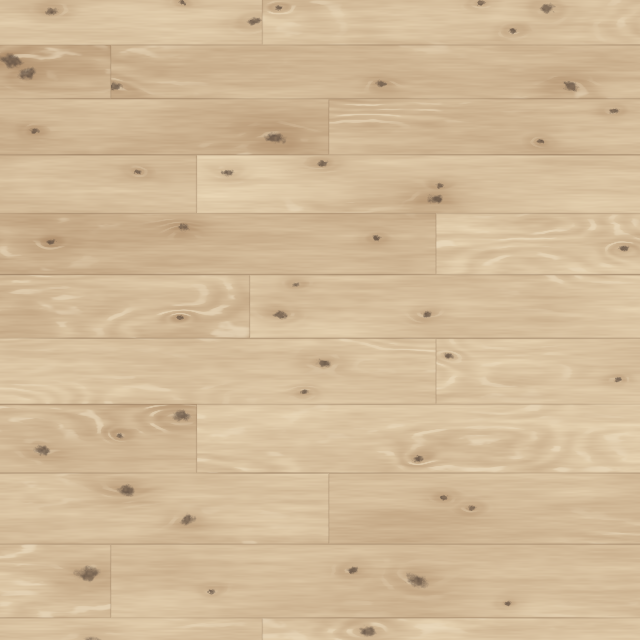
A Shadertoy shader for this texture:

```glsl
// Pale oak plank floor: eleven staggered rows with flowing grain, limed flecks and knots.

const vec3 DARK_OAK  = vec3(0.750, 0.635, 0.500);
const vec3 LIGHT_OAK = vec3(0.895, 0.815, 0.685);
const vec3 LIMED     = vec3(0.925, 0.865, 0.760);
const vec3 KNOT      = vec3(0.370, 0.305, 0.255);
const vec3 SEAM      = vec3(0.560, 0.450, 0.340);

// Row edges, measured down from the top: FIRST + STEP * n + GROWTH * n * n
const float FIRST = 0.0703;
const float STEP = 0.0819;
const float GROWTH = 0.00195;

float hash(vec2 p) {
    return fract(sin(dot(p, vec2(127.1, 311.7))) * 43758.5453);
}

float noise(vec2 p) {
    vec2 i = floor(p), f = fract(p);
    f = f * f * (3.0 - 2.0 * f);
    return mix(mix(hash(i), hash(i + vec2(1, 0)), f.x),
               mix(hash(i + vec2(0, 1)), hash(i + vec2(1, 1)), f.x), f.y);
}

float fbm(vec2 p) {
    float sum = 0.0, amp = 0.5;
    for (int i = 0; i < 4; i++) {
        sum += amp * noise(p);
        p = p * 2.03 + 17.3;
        amp *= 0.5;
    }
    return sum / 0.9375;
}

float rowEdge(float n) {
    return FIRST + STEP * n + GROWTH * n * n;
}

float rowAt(float depth) {
    return (sqrt(STEP * STEP + 4.0 * GROWTH * (depth - FIRST)) - STEP) / (2.0 * GROWTH);
}

// Butt joint of a row: alternate rows follow two gentle arcs
float jointAt(float row) {
    float i = row + 1.0;
    float arc = pow(sin(i * 0.314159), 2.0);
    return mod(i, 2.0) < 0.5 ? 0.41 + 0.30 * arc : 0.15 + 0.24 * arc;
}

// Knots of one board: x = dark core, y = soft halo that bends the grain
vec2 knots(vec2 p, vec2 boardMin, vec2 boardMax, vec2 id) {
    vec2 result = vec2(0.0);
    for (int k = 0; k < 4; k++) {
        vec2 seed = id * 3.7 + float(k) * vec2(5.3, 9.1);
        vec2 place = vec2(hash(seed), mix(0.15, 0.85, hash(seed + 2.4)));
        float present = step(0.45, hash(seed + 6.8));
        float size = mix(0.004, 0.012, pow(hash(seed + 4.6), 2.0));
        vec2 q = (p - mix(boardMin, boardMax, place)) / size;
        q.y += 0.25 * q.x * (hash(seed + 8.2) - 0.5);
        float d = length(q * vec2(0.65, 1.0)) + 1.1 * (fbm(q * 1.3 + seed) - 0.5);
        float core = present * (1.0 - smoothstep(0.35, 1.15, d));
        float halo = present * exp(-0.13 * dot(q * vec2(0.5, 1.0), q * vec2(0.5, 1.0)));
        result = max(result, vec2(core, halo));
    }
    return result;
}

// Wood colour at p, g is p shifted to the board's own piece of grain
vec3 wood(vec2 p, vec2 g, vec2 id, vec2 knot) {
    float tone = 0.57 + 0.34 * (hash(id + 3.1) - 0.5) + 0.07 * (2.0 * id.y - 1.0);
    float cloud = fbm(g * vec2(3.5, 16.0)) - 0.5;
    float streak = fbm(g * vec2(7.0, 110.0) + 40.0) - 0.5;
    float fibre = noise(g * vec2(45.0, 380.0)) - 0.5;

    // Arched growth rings are contours of a stretched height field
    float height = noise(g * vec2(4.5, 17.0) + 7.0) + 0.16 * fbm(g * vec2(16.0, 50.0));
    float rings = sin(6.2832 * (5.5 * height + 1.6 * knot.y));
    float figured = smoothstep(0.42, 0.68, fbm(g * vec2(2.6, 9.0) + 70.0));
    figured = max(figured, 0.6 * knot.y);

    float light = tone + 0.75 * cloud + 0.50 * streak + 0.16 * fibre;
    light += figured * (0.13 * rings - 0.06) - 0.42 * knot.y;
    vec3 color = mix(DARK_OAK, LIGHT_OAK, clamp(light, -0.5, 1.12));

    // Pale filler caught in broken dashes along the rings
    float dashes = smoothstep(0.45, 0.75, noise(g * vec2(32.0, 120.0) + 11.0));
    float flecks = figured * dashes * smoothstep(0.35, 0.95, rings);
    color = mix(color, LIMED, 0.55 * flecks);

    float mottle = 0.65 + 0.35 * noise(p * 260.0);
    return mix(color, KNOT, 0.85 * knot.x * mottle);
}

float seamLine(float dist, float width, float pixel) {
    return 1.0 - smoothstep(width - 0.5 * pixel, width + pixel, dist);
}

void mainImage(out vec4 fragColor, in vec2 fragCoord) {
    vec2 p = fragCoord / iResolution.xy;
    p.y = 1.0 - p.y;
    float pixel = 1.0 / iResolution.y;

    // Locate the board
    float row = floor(rowAt(p.y));
    float joint = jointAt(row);
    float side = step(joint, p.x);
    vec2 id = vec2(row + 2.0, side);
    vec2 boardMin = vec2(side * joint, rowEdge(row));
    vec2 boardMax = vec2(mix(joint, 1.0, side), rowEdge(row + 1.0));

    vec2 grain = p + vec2(hash(id), hash(id + 5.7)) * 9.0;
    vec3 color = wood(p, grain, id, knots(p, boardMin, boardMax, id));

    // Faint seams of uneven depth
    float across = min(p.y - boardMin.y, boardMax.y - p.y);
    float wear = 0.15 + 0.45 * noise(vec2(p.x * 7.0, floor(rowAt(p.y) + 0.5) * 3.0));
    float seam = wear * seamLine(across, 0.0007, pixel);
    seam = max(seam, 0.28 * seamLine(abs(p.x - joint), 0.0006, pixel));
    fragColor = vec4(mix(color, SEAM, seam), 1.0);
}
```
